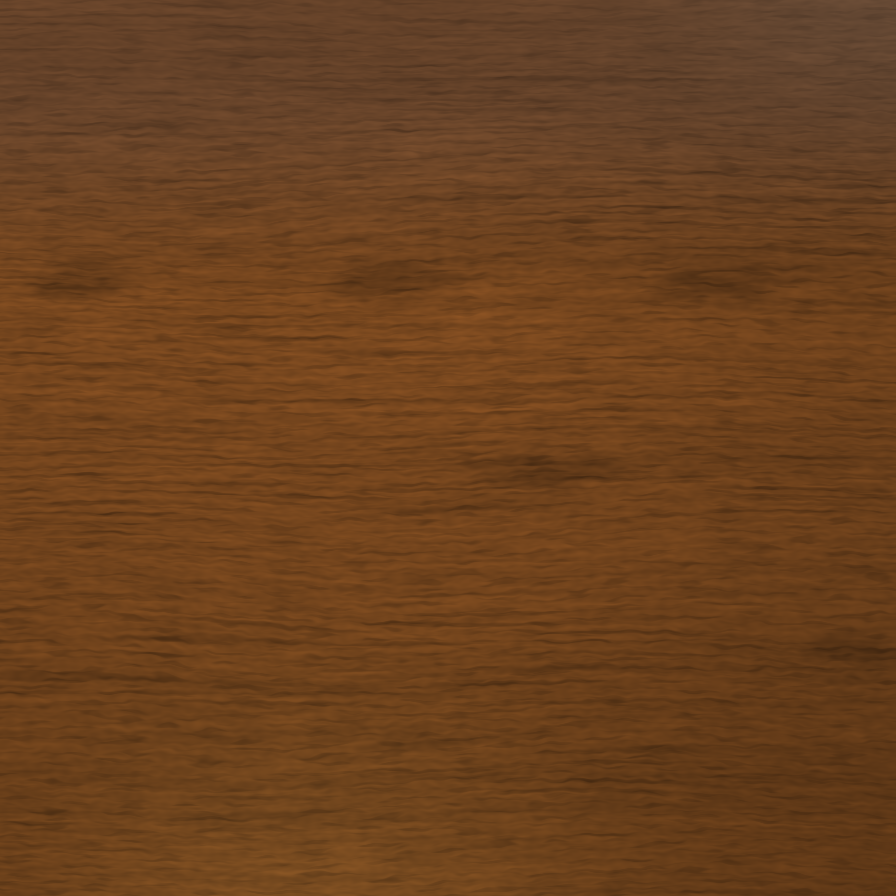
Reproduce this texture procedurally as a Shadertoy shader.

```glsl
// Dark brown oak board with fine horizontal grain, soft smudged figure and a pale sheen at the top.

const vec3 BOTTOM_BROWN = vec3(0.400, 0.236, 0.096);
const vec3 MIDDLE_BROWN = vec3(0.462, 0.273, 0.116);
const vec3 TOP_BROWN    = vec3(0.392, 0.256, 0.158);
const vec3 CORNER_SHEEN = vec3(0.030, 0.045, 0.055);
const vec3 LOW_GLOW     = vec3(0.060, 0.050, 0.025);

const vec2 BAND_FREQ  = vec2(0.9, 10.0);
const vec2 GRAIN_FREQ = vec2(3.0, 55.0);
const vec2 FIBRE_FREQ = vec2(14.0, 170.0);
const vec2 FLECK_FREQ = vec2(75.0, 230.0);
const vec2 PORE_FREQ  = vec2(24.0, 190.0);

const float BAND_DEPTH   = 0.085;
const float GRAIN_DEPTH  = 0.08;
const float FIBRE_DEPTH  = 0.14;
const float FLECK_DEPTH  = 0.09;
const float PORE_DEPTH   = 0.11;
const float LINE_DEPTH   = 0.15;
const float SMUDGE_DEPTH = 0.17;
const float RIGHT_SHADE  = 0.09;

const float LINE_COUNT  = 72.0;    // growth lines per canvas height
const float LINE_WANDER = 1.7;     // drift of a line, in line spacings
const float RAGGEDNESS  = 0.0035;  // sideways jitter of the fibres

const int   SMUDGE_COUNT = 5;
const vec2  SMUDGE_SIZE  = vec2(0.075, 0.021);

// Unit gradient from an integer hash of the lattice cell
vec2 gradientAt(vec2 cell) {
    uvec2 c = uvec2(ivec2(cell));
    uint h = c.x * 1597334677u ^ c.y * 3812015801u;
    h = (h ^ (h >> 15)) * 2246822519u;
    h ^= h >> 13;
    float angle = float(h & 65535u) / 65536.0 * 6.28319;
    return vec2(cos(angle), sin(angle));
}

float gradientNoise(vec2 p) {
    vec2 cell = floor(p), f = fract(p);
    vec2 w = f * f * f * (f * (f * 6.0 - 15.0) + 10.0);
    vec2 e = vec2(1.0, 0.0);
    float a = dot(gradientAt(cell), f);
    float b = dot(gradientAt(cell + e.xy), f - e.xy);
    float c = dot(gradientAt(cell + e.yx), f - e.yx);
    float d = dot(gradientAt(cell + e.xx), f - e.xx);
    return mix(mix(a, b, w.x), mix(c, d, w.x), w.y);
}

// Long ragged dark patches, most of them along one upper row
float smudges(vec2 uv) {
    float ragged = gradientNoise(uv * vec2(22.0, 120.0) + 31.0);
    float fray = gradientNoise(uv * vec2(9.0, 45.0) + 57.0);
    float total = 0.0;
    for (int i = 0; i < SMUDGE_COUNT; i++) {
        float k = float(i);
        float row = i < 3 ? 0.685 : 0.68 - 0.205 * (k - 2.0);
        vec2 center = vec2(fract(0.09 + 0.355 * k + (i < 3 ? 0.0 : 0.45)), row);
        vec2 d = (uv - center) / SMUDGE_SIZE;
        d.x /= 0.8 + 0.5 * fract(k * 0.618);
        d.y += 1.2 * fray;
        total += smoothstep(0.15, 0.75, exp(-dot(d, d)) + 0.35 * ragged) * exp(-0.3 * dot(d, d));
    }
    return clamp(total, 0.0, 1.0);
}

// Thin regular lines that drift, break up and gather in patches
float growthLines(vec2 wood) {
    float wander = gradientNoise(wood * vec2(2.0, 22.0) + 91.0);
    float phase = wood.y * LINE_COUNT + LINE_WANDER * wander;
    float ridge = 0.5 + 0.5 * cos(6.28319 * phase);
    float patches = smoothstep(-0.35, 0.30, gradientNoise(wood * vec2(1.5, 9.0) + 23.0));
    float breaks = smoothstep(-0.25, 0.30, gradientNoise(wood * vec2(5.0, 80.0) + 67.0));
    return smoothstep(0.45, 0.95, ridge) * breaks * (0.2 + 0.8 * patches);
}

// Broad lighting and stain colour
vec3 stain(vec2 uv) {
    vec3 color = mix(BOTTOM_BROWN, MIDDLE_BROWN, smoothstep(0.05, 0.65, uv.y));
    color = mix(color, TOP_BROWN, smoothstep(0.66, 0.90, uv.y));
    color *= 1.0 - RIGHT_SHADE * smoothstep(0.45, 1.0, uv.x);
    vec2 corner = (uv - vec2(1.02, 1.02)) / vec2(0.30, 0.16);
    vec2 low = (uv - vec2(0.34, 0.0)) / vec2(0.28, 0.20);
    return color + CORNER_SHEEN * exp(-dot(corner, corner))
                 + LOW_GLOW * exp(-dot(low, low));
}

void mainImage(out vec4 fragColor, in vec2 fragCoord) {
    vec2 uv = fragCoord / iResolution.xy;

    // Bend the fibres gently, pack them toward the top and fray their edges
    vec2 wood = uv;
    wood.y += 0.028 * gradientNoise(uv * vec2(1.8, 4.5) + 5.0);
    wood.y += 0.14 * uv.y * uv.y;
    wood.y += RAGGEDNESS * gradientNoise(uv * vec2(45.0, 90.0) + 12.0);

    // Grain layers from broad to fine
    float band  = gradientNoise(wood * BAND_FREQ + 3.0);
    float grain = gradientNoise(wood * GRAIN_FREQ + 17.0);
    float fibre = gradientNoise(wood * FIBRE_FREQ + 41.0);
    float fleck = gradientNoise(wood * FLECK_FREQ + 29.0);
    float pore  = smoothstep(0.08, 0.36, gradientNoise(wood * PORE_FREQ + 73.0));

    float tone = BAND_DEPTH * band + GRAIN_DEPTH * grain
               + FIBRE_DEPTH * fibre + FLECK_DEPTH * fleck;
    tone -= PORE_DEPTH * pore + LINE_DEPTH * growthLines(wood);
    float calm = 1.0 - 0.35 * smoothstep(0.75, 1.0, uv.y);
    tone = 1.03 + calm * tone - SMUDGE_DEPTH * smudges(uv);

    fragColor = vec4(clamp(stain(uv) * tone, 0.0, 1.0), 1.0);
}
```
